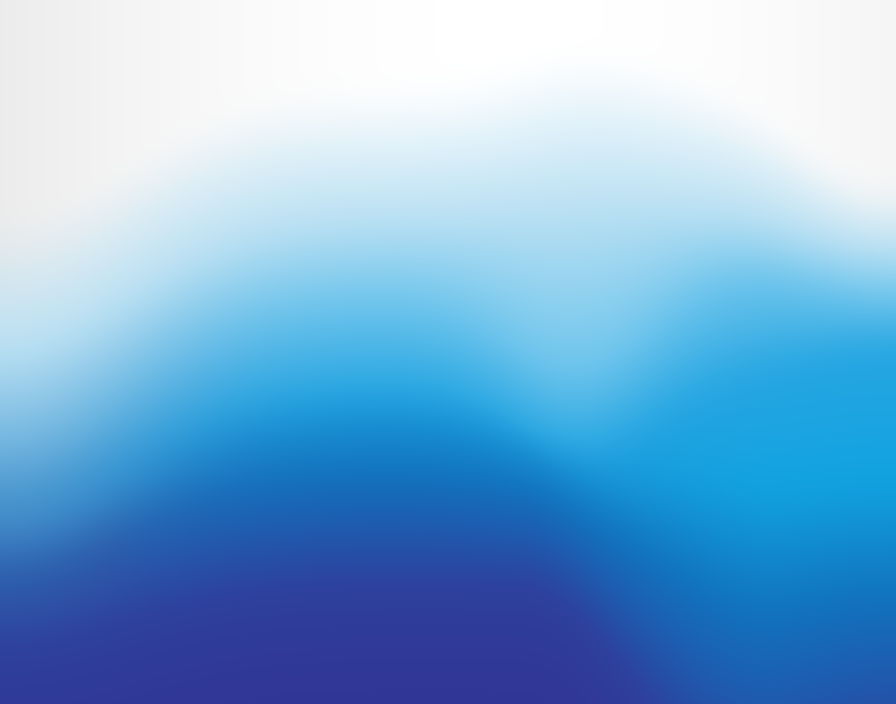
Reproduce this background procedurally as a WebGL 1 fragment shader.

```glsl
precision highp float;
// A soft gradient falling from white paper through sky blue to deep indigo.
// Each colour starts at its own wavy contour, built from four smooth features;
// the ramp between contours is blurred vertically so no stop shows as a band.

uniform vec2 u_resolution;

// Colours from top to bottom
const vec3 PAPER  = vec3(1.0, 1.0, 1.0);
const vec3 PALE   = vec3(0.72, 0.875, 0.95);
const vec3 SKY    = vec3(0.43, 0.77, 0.925);
const vec3 AZURE  = vec3(0.15, 0.65, 0.885);
const vec3 OCEAN  = vec3(0.10, 0.585, 0.845);
const vec3 BLUE   = vec3(0.065, 0.45, 0.745);
const vec3 INDIGO = vec3(0.182, 0.245, 0.61);
const vec3 DEEP   = vec3(0.19, 0.212, 0.588);

// Local tints: muted blues at the left, cyan at the right
const vec3 MUTED_SKY   = vec3(0.43, 0.70, 0.87);
const vec3 MUTED_AZURE = vec3(0.27, 0.57, 0.80);
const vec3 MUTED_BLUE  = vec3(0.175, 0.38, 0.685);
const vec3 CYAN        = vec3(0.065, 0.635, 0.88);

// Contour depth below the top edge at the centre of the canvas
const float PAPER_DEPTH  = 0.129;
const float PALE_DEPTH   = 0.315;
const float SKY_DEPTH    = 0.427;
const float AZURE_DEPTH  = 0.555;
const float OCEAN_DEPTH  = 0.583;
const float BLUE_DEPTH   = 0.671;
const float INDIGO_DEPTH = 0.836;
const float DEEP_SPAN    = 0.14;

// Contour shift by feature: left slope, central glow, right shelf, right edge
const vec4 PAPER_BEND  = vec4(0.190, -0.046, -0.017, 0.161);
const vec4 PALE_BEND   = vec4(0.182, -0.008, -0.022, 0.063);
const vec4 SKY_BEND    = vec4(0.210, 0.099, -0.053, 0.048);
const vec4 AZURE_BEND  = vec4(0.157, 0.086, -0.008, -0.050);
const vec4 OCEAN_BEND  = vec4(0.149, 0.060, 0.121, -0.017);
const vec4 BLUE_BEND   = vec4(0.141, 0.033, 0.212, -0.038);
const vec4 INDIGO_BEND = vec4(0.091, 0.003, 0.354, -0.098);

const float PAPER_SHADE  = 0.23;  // dimming of the paper towards the sides
const float PAPER_CENTRE = 0.58;
const float BLUR_RADIUS  = 0.05;
const int BLUR_STEPS = 11;

float bump(float x, float centre, float width) {
  float t = (x - centre) / width;
  return exp(-t * t);
}

float ramp(float start, float end, float depth) {
  return clamp((depth - start) / (end - start), 0.0, 1.0);
}

void main() {
  vec2 uv = gl_FragCoord.xy / u_resolution;
  float depth = 1.0 - uv.y;

  // Horizontal features shared by all contours
  float left = bump(uv.x, 0.0, 0.2);
  float shelf = smoothstep(0.58, 0.88, uv.x);
  vec4 features = vec4(left, bump(uv.x, 0.65, 0.11), shelf, bump(uv.x, 1.0, 0.15));

  // Contour depths in this column
  float paperEnd = PAPER_DEPTH + dot(PAPER_BEND, features);
  float pale = PALE_DEPTH + dot(PALE_BEND, features);
  float sky = SKY_DEPTH + dot(SKY_BEND, features);
  float azure = AZURE_DEPTH + dot(AZURE_BEND, features);
  float ocean = OCEAN_DEPTH + dot(OCEAN_BEND, features);
  float blue = BLUE_DEPTH + dot(BLUE_BEND, features);
  float indigo = INDIGO_DEPTH + dot(INDIGO_BEND, features);

  // Colours in this column
  float side = uv.x - PAPER_CENTRE;
  vec3 paperColor = PAPER * (1.0 - PAPER_SHADE * side * side);
  vec3 skyColor = mix(SKY, MUTED_SKY, left);
  vec3 azureColor = mix(AZURE, MUTED_AZURE, left);
  vec3 oceanColor = mix(mix(OCEAN, CYAN, shelf), MUTED_AZURE, left);
  vec3 blueColor = mix(BLUE, MUTED_BLUE, min(1.0, 1.4 * left));

  // Ramp averaged over depth with triangular weights
  vec3 sum = vec3(0.0);
  float total = 0.0;
  for (int i = 0; i < BLUR_STEPS; i++) {
    float t = 2.0 * (float(i) + 0.5) / float(BLUR_STEPS) - 1.0;
    float weight = 1.0 - abs(t);
    float d = depth + t * BLUR_RADIUS;
    vec3 color = mix(paperColor, PALE, ramp(paperEnd, pale, d));
    color = mix(color, skyColor, ramp(pale, sky, d));
    color = mix(color, azureColor, ramp(sky, azure, d));
    color = mix(color, oceanColor, ramp(azure, ocean, d));
    color = mix(color, blueColor, ramp(ocean, blue, d));
    color = mix(color, INDIGO, ramp(blue, indigo, d));
    color = mix(color, DEEP, ramp(indigo, indigo + DEEP_SPAN, d));
    sum += weight * color;
    total += weight;
  }
  gl_FragColor = vec4(sum / total, 1.0);
}
```
